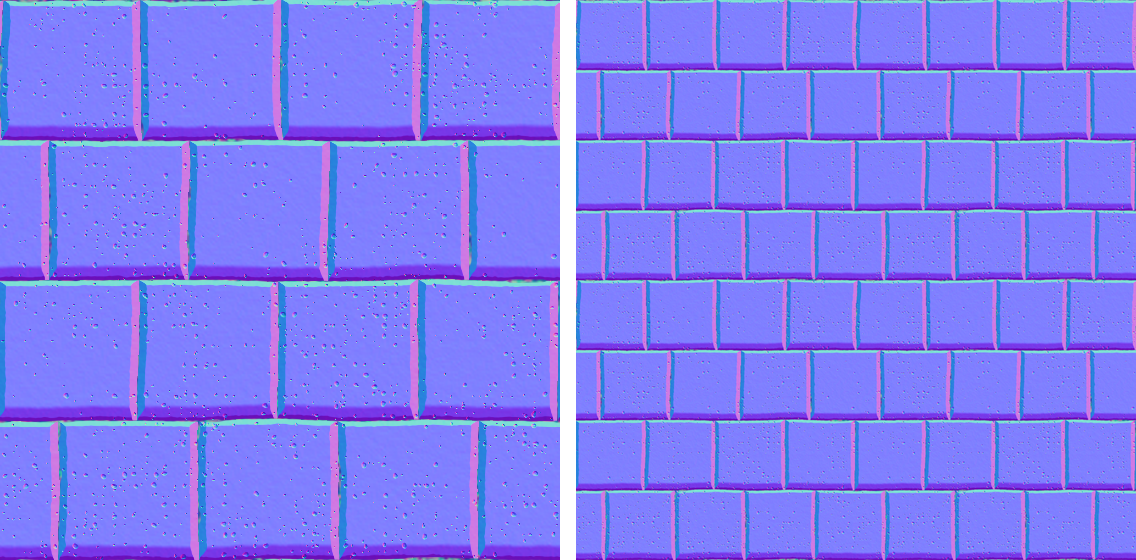
Left: one tile. Right: repeated 2 by 2.
A Shadertoy shader for this texture map:

```glsl
// Tangent-space normal map of bevelled stone blocks in four staggered courses.
// Each block gets four bevel faces by distance to its edges; pits and grain
// come from the slope of a small wrapping height field.

#define BLOCKS 4.0         // blocks across and courses down
#define SIDE_BEVEL 0.0138  // widths are fractions of the canvas
#define TOP_BEVEL 0.0095
#define BOTTOM_BEVEL 0.0300
#define BOTTOM_LIP 0.0070
#define JOINT_WIDTH 0.0011
#define EDGE_WEAR 0.0040
#define WOBBLE 0.0065
#define GRAIN 0.00028
#define PIT_DEPTH 0.13
#define PIT_DENSITY 0.34

// Stagger of each course, bottom to top, in block widths
const vec4 COURSE_SHIFT = vec4(0.42, -0.01, 0.344, 0.008);

const vec3 FLAT_FACE   = vec3(0.0, 0.0, 1.0);
const vec3 LEFT_FACE   = vec3(-0.67, 0.02, 0.72);
const vec3 RIGHT_FACE  = vec3(0.60, -0.05, 0.75);
const vec3 TOP_FACE    = vec3(-0.02, 0.74, 0.66);
const vec3 BOTTOM_FACE = vec3(-0.06, -0.55, 0.80);
const vec3 LIP_FACE    = vec3(-0.16, -0.88, 0.44);

float hash(vec2 p) {
    vec3 q = fract(p.xyx * 0.1031);
    q += dot(q, q.yzx + 33.33);
    return fract((q.x + q.y) * q.z);
}

// Value noise that wraps over the unit square
float noise(vec2 p, float cells) {
    p *= cells;
    vec2 i = floor(p), f = fract(p);
    f = f * f * (3.0 - 2.0 * f);
    vec2 a = mod(i, cells), b = mod(i + 1.0, cells);
    return mix(mix(hash(a), hash(vec2(b.x, a.y)), f.x),
               mix(hash(vec2(a.x, b.y)), hash(b), f.x), f.y);
}

// Signed noise pair, used for warps and rubble
vec2 noise2(vec2 p, float cells) {
    return vec2(noise(p, cells), noise(p + vec2(0.37, 0.61), cells)) - 0.5;
}

// One possible pit per grid cell, gathered into loose clusters
float pits(vec2 p, float cells, float density) {
    vec2 c = p * cells, id = mod(floor(c), cells);
    float cluster = smoothstep(0.15, 0.8, noise((id + 0.5) / cells, 14.0));
    float present = step(hash(id + 19.0), density * cluster);
    vec2 centre = 0.35 + 0.3 * vec2(hash(id + 3.0), hash(id + 57.0));
    float radius = mix(0.12, 0.30, hash(id + 7.0));
    float d = length(fract(c) - centre);
    return present * PIT_DEPTH / cells * (1.0 - smoothstep(0.3 * radius, radius, d));
}

float stoneHeight(vec2 p, float density) {
    float grain = GRAIN * (noise(p, 90.0) + 0.6 * noise(p, 210.0));
    vec2 q = p + 0.0032 * noise2(p, 120.0);
    return grain - pits(q, 56.0, density) - pits(q, 101.0, 0.6 * density);
}

// Coverage of a band lying below the given width
float band(float dist, float width, float soft) {
    return 1.0 - smoothstep(width - soft, width + soft, dist);
}

void mainImage(out vec4 fragColor, in vec2 fragCoord) {
    vec2 uv = fragCoord / iResolution.xy;
    float soft = max(0.0006, 0.7 / iResolution.y);

    // Block layout with slightly uneven joints
    vec2 p = uv + WOBBLE * noise2(uv, 7.0) + 0.0016 * noise2(uv, 40.0);
    vec2 grid = p * BLOCKS;
    float course = mod(floor(grid.y), BLOCKS);
    grid.x -= COURSE_SHIFT[int(course)];
    vec2 block = vec2(mod(floor(grid.x), BLOCKS), course);
    vec2 low = fract(grid) / BLOCKS;       // distance to left and bottom edges
    vec2 high = 1.0 / BLOCKS - low;        // distance to right and top edges

    // Bevel faces, the side ones narrowing into the corners
    float wear = EDGE_WEAR * (0.6 * noise(uv, 75.0) + 0.4 * noise(uv, 190.0) - 0.5);
    float footTaper = smoothstep(-0.004, 0.026, low.y);
    float headTaper = smoothstep(-0.003, 0.010, high.y);
    float leftWidth = SIDE_BEVEL * footTaper * headTaper + wear;
    float rightWidth = SIDE_BEVEL * mix(0.5, 1.0, footTaper) * headTaper + 0.7 * wear;
    vec3 n = FLAT_FACE;
    n = mix(n, BOTTOM_FACE, band(low.y + 0.5 * wear, BOTTOM_BEVEL - 0.005, 0.005));
    n = mix(n, LIP_FACE, band(low.y + wear, BOTTOM_LIP, 0.0015));
    n = mix(n, TOP_FACE, band(high.y, TOP_BEVEL + 0.6 * wear, 0.0012));
    n = mix(n, LEFT_FACE, band(low.x, leftWidth, soft));
    n = mix(n, RIGHT_FACE, band(high.x, rightWidth, soft));

    // Slope of the pitted surface, with its own density on each block
    float density = PIT_DENSITY * mix(0.6, 1.3, hash(block + 31.0));
    float e = 0.0008;
    float h = stoneHeight(uv, density);
    vec2 slope = vec2(stoneHeight(uv + vec2(e, 0.0), density),
                      stoneHeight(uv + vec2(0.0, e), density)) - h;
    n = normalize(n + vec3(-slope / e, 0.0));

    // Thin rubble-filled joints that widen in places
    float gap = JOINT_WIDTH + 0.0035 * smoothstep(0.66, 0.9, noise(uv, 26.0));
    float joint = max(band(low.x, gap, soft), band(min(low.y, high.y), 0.6 * gap, soft));
    vec3 rubble = vec3(1.5 * noise2(uv, 150.0) + vec2(-0.1, 0.0), 0.25);
    n = mix(n, rubble, 0.8 * joint);

    fragColor = vec4(0.5 + 0.5 * n, 1.0);
}
```
